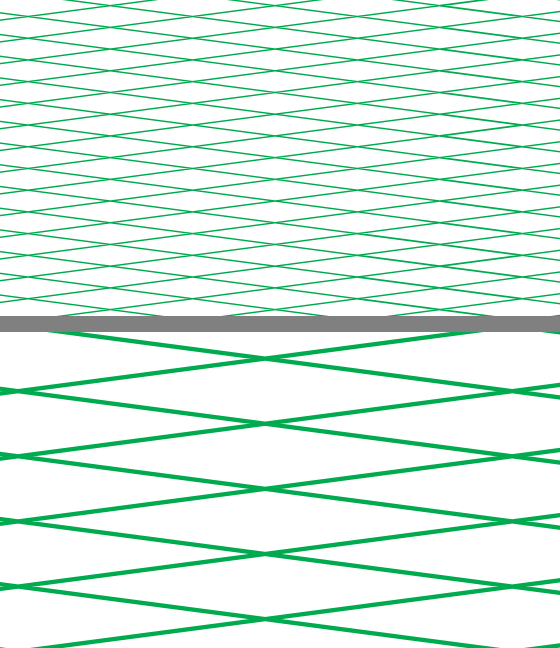
Top: the whole. Bottom: its middle third, enlarged.
Write a WebGL 1 fragment shader that draws this pattern.

```glsl
precision highp float;
// Lattice of long, flat diamonds drawn by two families of thin green lines.
// In lattice units the lines are y - x = n and y + x = n, measured by fract;
// a few segments on the right are slightly heavier, as if unevenly inked.

uniform vec2 u_resolution;

// Vertical distance to the nearest integer line, in canvas heights.
float lineDistance(float level, float rowHeight) {
  return abs(fract(level + 0.5) - 0.5) * rowHeight;
}

// Antialiased coverage of a line with the given half width.
float lineCoverage(float dist, float halfWidth, float pixel) {
  return clamp((halfWidth - dist) / pixel + 0.5, 0.0, 1.0);
}

void main() {
  float pixel = 1.0 / u_resolution.y;
  vec2 diamond = vec2(0.5213, 0.0687);
  vec2 p = (gl_FragCoord.xy * pixel - vec2(0.8704, 0.5012)) / diamond;

  float rising = p.y - p.x;
  float falling = p.y + p.x;

  // Heavier segments: one half-diamond column, and the lower part of its neighbour.
  float column = floor(p.x * 2.0);
  float lastColumn = 1.0 - step(0.5, abs(column - 2.0));
  float lowerColumn = (1.0 - step(0.5, abs(column - 1.0))) * step(p.y, -2.9);
  float sixthLine = step(mod(floor(rising + 0.5), 6.0), 0.5);
  float fallingWeight = max(lastColumn, lowerColumn);
  float risingWeight = lastColumn * sixthLine;

  float risingLine = lineCoverage(lineDistance(rising, diamond.y),
                                  mix(0.0023, 0.0028, risingWeight), pixel);
  float fallingLine = lineCoverage(lineDistance(falling, diamond.y),
                                   mix(0.0023, 0.0028, fallingWeight), pixel);

  vec3 paper = vec3(1.0);
  vec3 green = vec3(0.0, 0.665, 0.31);
  gl_FragColor = vec4(mix(paper, green, max(risingLine, fallingLine)), 1.0);
}
```
